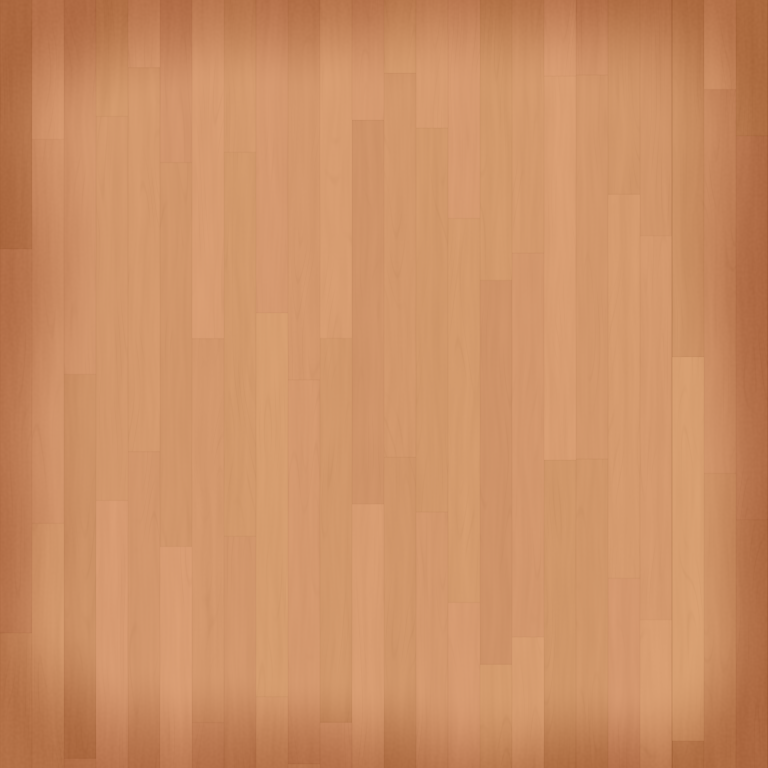
This texture is drawn by a Shadertoy shader. Its source:

```glsl
// Pale wooden floor of narrow upright planks with staggered ends and faint grain,
// darkening to red-brown at the border. Planks come from a hashed grid, grain from
// stretched gradient noise, and the border from a wobbly rounded-box distance.

const float STRIPS = 24.0;            // planks across the canvas
const float PLANK_LENGTH = 0.5;
const vec3 WOOD = vec3(0.828, 0.598, 0.428);
const vec3 BORDER = vec3(0.690, 0.425, 0.265);
const vec3 TONE_SHIFT = vec3(0.021, 0.023, 0.021);
const vec3 HUE_SHIFT = vec3(-0.002, 0.006, -0.005);
const float BORDER_DEPTH = 0.125;     // reach of the dark border
const float CORNER_RADIUS = 0.20;
const float SEAM_WIDTH = 0.0011;
const float SEAM_DARKNESS = 0.018;
const float DEEP_SEAM_DARKNESS = 0.060;
const float STREAK_STRENGTH = 0.016;
const float FIBRE_STRENGTH = 0.012;
const float VEIN_STRENGTH = 0.014;
const float SPECKLE_STRENGTH = 0.014;

float hash(vec2 p) {
    vec3 q = fract(p.xyx * 0.1031);
    q += dot(q, q.yzx + 33.33);
    return fract((q.x + q.y) * q.z);
}

vec2 gradient(vec2 cell) {
    float angle = 6.28318 * hash(cell);
    return vec2(cos(angle), sin(angle));
}

float gradientNoise(vec2 p) {
    vec2 i = floor(p), f = p - i;
    vec2 u = f * f * f * (f * (f * 6.0 - 15.0) + 10.0);
    vec2 e = vec2(0.0, 1.0);
    float low = mix(dot(gradient(i), f), dot(gradient(i + e.yx), f - e.yx), u.x);
    float high = mix(dot(gradient(i + e), f - e), dot(gradient(i + e.yy), f - e.yy), u.x);
    return mix(low, high, u.y);
}

// Soft line centred on zero distance
float softLine(float d, float width) {
    return 1.0 - smoothstep(0.0, width, abs(d));
}

// Streaks, fine fibres and thin curved veins, shifted for each plank
float grain(vec2 p, float seed) {
    vec2 q = p + vec2(seed * 7.0, seed * 31.0);
    q.x += 0.007 * gradientNoise(q * vec2(22.0, 7.0));
    float streak = gradientNoise(q * vec2(75.0, 2.5));
    float fibre = gradientNoise(q * vec2(210.0, 14.0));
    float rings = gradientNoise(q * vec2(32.0, 3.5)) * 6.0;
    float vein = softLine(fract(rings) - 0.5, 0.16);
    vein *= smoothstep(-0.1, 0.4, gradientNoise(q * vec2(45.0, 9.0) + 5.0));
    return STREAK_STRENGTH * streak + FIBRE_STRENGTH * fibre - VEIN_STRENGTH * vein;
}

// Distance inward from a rounded border with an uneven edge
float borderDistance(vec2 p) {
    vec2 q = abs(p - 0.5) - (0.5 - CORNER_RADIUS);
    float inside = CORNER_RADIUS - length(max(q, 0.0)) - min(max(q.x, q.y), 0.0);
    return inside + 0.045 * gradientNoise(p * 4.0 + 11.0);
}

vec3 floorColor(vec2 p) {
    // Plank layout
    float strip = floor(p.x * STRIPS);
    float along = p.y / PLANK_LENGTH + hash(vec2(strip, 17.0));
    float plank = floor(along);
    vec2 id = vec2(strip + 3.0, plank + 41.0);
    float tone = 2.0 * hash(id) - 1.0;
    float hue = 2.0 * hash(id + 73.0) - 1.0;

    // Wood and border
    float depth = borderDistance(p) + 0.014 * tone;
    float shade = 1.0 - smoothstep(-0.03, BORDER_DEPTH, depth);
    vec3 color = mix(WOOD, BORDER, shade);
    color += tone * TONE_SHIFT + hue * HUE_SHIFT;
    color += grain(p, hash(id + 19.0));

    // Seams between strips and at plank ends
    float nearest = floor(p.x * STRIPS + 0.5);
    float deep = step(0.83, hash(vec2(nearest, 91.0)));
    float sideSeam = softLine(p.x - nearest / STRIPS, SEAM_WIDTH * 1.5);
    float endSeam = softLine((along - floor(along + 0.5)) * PLANK_LENGTH, SEAM_WIDTH * 1.5);
    color -= sideSeam * mix(SEAM_DARKNESS, DEEP_SEAM_DARKNESS, deep);
    color -= endSeam * SEAM_DARKNESS;

    // Fine speckle, strongest in the border
    float speckle = gradientNoise(p * 230.0);
    return color + SPECKLE_STRENGTH * speckle * (0.2 + shade);
}

void mainImage(out vec4 fragColor, in vec2 fragCoord) {
    // Four samples per pixel smooth the plank edges
    vec3 sum = vec3(0.0);
    for (int i = 0; i < 4; i++) {
        vec2 offset = vec2(i % 2, i / 2) * 0.5 - 0.25;
        sum += floorColor((fragCoord + offset) / iResolution.xy);
    }
    fragColor = vec4(clamp(sum * 0.25, 0.0, 1.0), 1.0);
}
```
